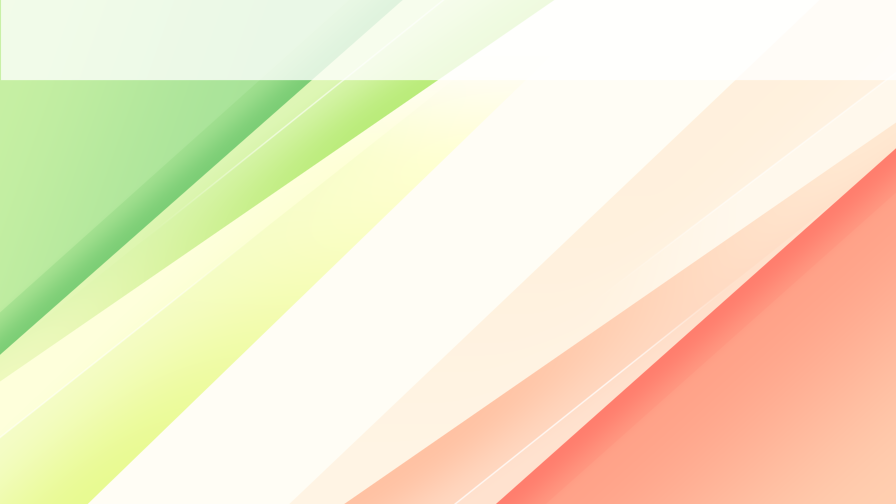
Write a WebGL 2 fragment shader that draws this background.

```glsl
#version 300 es
precision highp float;
// Layered diagonal paper sheets: green and lime at the upper left, peach and
// coral at the lower right, with a pale gap between and a frosted top band.
// Each sheet is a half plane shaded by the distance to its own edge.
uniform vec2 u_resolution;
out vec4 outColor;

const float ASPECT = 16.0 / 9.0;
const vec3 CREAM = vec3(1.0, 0.992, 0.96);
const vec3 WHITE = vec3(1.0);

// Signed distance to the line a-b, positive on its lower right side.
float lineSide(vec2 p, vec2 a, vec2 b) {
    vec2 dir = normalize(b - a);
    return dot(p - a, vec2(dir.y, -dir.x));
}

// Smooth coverage of the positive side of a distance.
float cover(float d, float soft) {
    return smoothstep(-soft, soft, d);
}

// Shade that is strongest at an edge and fades over the given width.
float edgeShade(float d, float width) {
    return 1.0 - smoothstep(0.0, width, abs(d));
}

// Thin highlight along a fold.
float hairline(float d, float soft) {
    return 1.0 - smoothstep(0.0, 0.0015 + soft, abs(d));
}

vec3 yellowSheet(vec2 p, float d, float soft) {
    float fold = lineSide(p, vec2(0.0, 0.132), vec2(0.498, 0.525));
    float rise = smoothstep(0.0, 0.78, p.y);
    vec3 edgeTint = mix(vec3(0.91, 0.98, 0.57), vec3(1.0, 1.0, 0.83), rise);
    vec3 base = mix(vec3(0.995, 1.0, 0.86), vec3(0.96, 0.99, 0.785), cover(fold, soft));
    vec3 color = mix(base, edgeTint, edgeShade(d, 0.24));
    color = mix(color, CREAM, smoothstep(0.66, 0.9, p.y));
    float fade = 1.0 - smoothstep(0.3, 0.55, p.x);
    return mix(color, WHITE, 0.55 * fade * hairline(fold, soft));
}

vec3 limeSheet(vec2 p, float d, float soft) {
    float fold = lineSide(p, vec2(0.0, 0.296), vec2(0.88, 1.0));
    float along = smoothstep(0.0, 0.75, p.x);
    vec3 base = mix(vec3(0.87, 0.965, 0.71), vec3(0.85, 0.96, 0.68), cover(fold, soft));
    vec3 edgeTint = mix(vec3(0.93, 0.975, 0.74), vec3(0.73, 0.925, 0.48), along);
    vec3 color = mix(base, edgeTint, edgeShade(d, 0.13));
    float fade = smoothstep(0.25, 0.6, p.x);
    return mix(color, WHITE, 0.6 * fade * hairline(fold, soft));
}

vec3 greenSheet(vec2 p, float d, float soft) {
    float crease = lineSide(p, vec2(0.0, 0.38), vec2(0.514, 0.84));
    vec3 base = mix(vec3(0.78, 0.94, 0.64), vec3(0.66, 0.89, 0.6),
                    smoothstep(-0.05, 0.55, p.x + 0.35 * (0.84 - p.y)));
    vec3 color = mix(base, vec3(0.60, 0.86, 0.53), 0.55 * cover(crease, soft));
    return mix(color, vec3(0.47, 0.80, 0.45), 0.9 * edgeShade(d, 0.075));
}

vec3 peachSheet(vec2 p, float d, float soft) {
    float fold = lineSide(p, vec2(1.25, 0.456), vec2(1.778, 0.856));
    vec3 base = mix(vec3(1.0, 0.957, 0.895), vec3(1.0, 0.943, 0.865),
                    smoothstep(0.0, 0.65, p.y));
    vec3 color = mix(base, vec3(1.0, 0.955, 0.895), smoothstep(0.05, 0.3, d));
    float fade = smoothstep(1.15, 1.5, p.x);
    color = mix(color, vec3(1.0, 0.972, 0.925), fade * cover(fold, soft));
    return mix(color, WHITE, 0.55 * fade * hairline(fold, soft));
}

vec3 apricotSheet(vec2 p, float d, float soft) {
    float fold = lineSide(p, vec2(0.903, 0.0), vec2(1.389, 0.387));
    float along = smoothstep(0.85, 1.75, p.x);
    vec3 edgeTint = mix(vec3(1.0, 0.76, 0.64), vec3(1.0, 0.91, 0.82), along);
    vec3 base = mix(vec3(1.0, 0.85, 0.76), vec3(1.0, 0.885, 0.81), cover(fold, soft));
    vec3 color = mix(base, edgeTint, edgeShade(d, 0.14));
    float fade = 1.0 - smoothstep(1.2, 1.5, p.x);
    return mix(color, WHITE, 0.75 * fade * hairline(fold, soft));
}

vec3 coralSheet(vec2 p, float d, float soft) {
    float crease = lineSide(p, vec2(1.083, 0.0), vec2(1.778, 0.618));
    vec3 base = mix(vec3(1.0, 0.63, 0.53), vec3(1.0, 0.81, 0.69),
                    smoothstep(0.03, 0.54, d));
    vec3 color = mix(base, vec3(1.0, 0.59, 0.50), 0.6 * cover(-crease, soft));
    return mix(color, vec3(1.0, 0.48, 0.42), 0.9 * edgeShade(d, 0.085));
}

void main() {
    vec2 p = gl_FragCoord.xy / u_resolution * vec2(ASPECT, 1.0);
    float soft = 0.7 / u_resolution.y;
    vec3 color = CREAM;

    // Upper left sheets, from back to front.
    float yellow = -lineSide(p, vec2(0.174, 0.0), vec2(1.042, 0.84));
    float lime = -lineSide(p, vec2(0.0, 0.243), vec2(1.1, 1.0));
    float green = -lineSide(p, vec2(0.0, 0.296), vec2(0.799, 1.0));
    color = mix(color, yellowSheet(p, yellow, soft), cover(yellow, soft));
    color = mix(color, limeSheet(p, lime, soft), cover(lime, soft));
    color = mix(color, greenSheet(p, green, soft), cover(green, soft));

    // Lower right sheets, from back to front.
    float peach = lineSide(p, vec2(0.574, 0.0), vec2(1.458, 0.84));
    float apricot = lineSide(p, vec2(0.683, 0.0), vec2(1.778, 0.757));
    float coral = lineSide(p, vec2(0.984, 0.0), vec2(1.778, 0.706));
    color = mix(color, peachSheet(p, peach, soft), cover(peach, soft));
    color = mix(color, apricotSheet(p, apricot, soft), cover(apricot, soft));
    color = mix(color, coralSheet(p, coral, soft), cover(coral, soft));

    // Frosted band across the top.
    float band = cover(p.y - 0.841, soft) * cover(p.x - 0.002, soft);
    outColor = vec4(mix(color, WHITE, 0.76 * band), 1.0);
}
```
